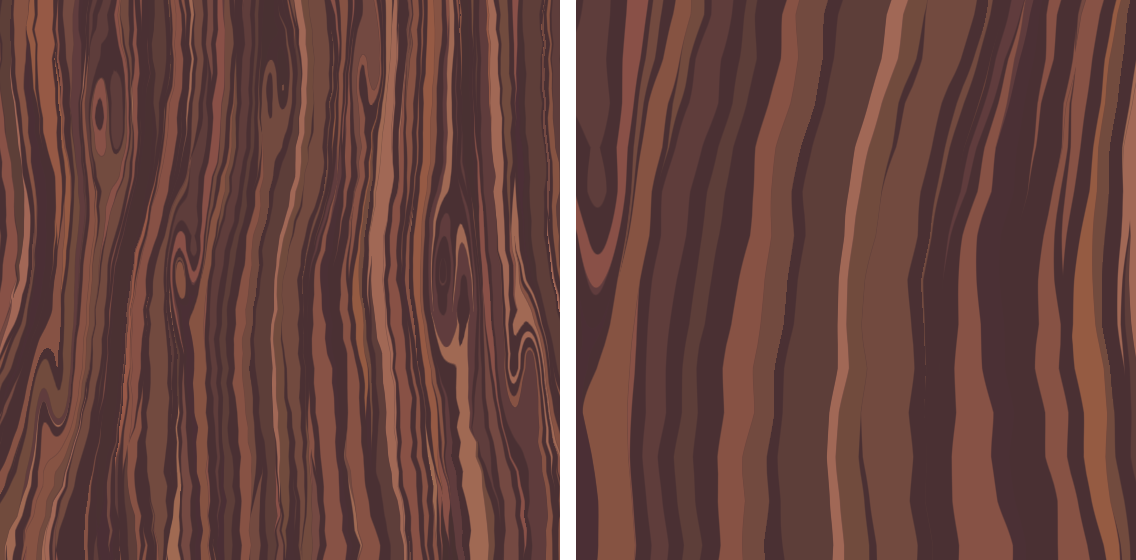
Left: the whole. Right: its middle third, enlarged.
Write a Shadertoy shader that draws this texture.

```glsl
const vec3 DARK   = vec3(0.29, 0.19, 0.20);
const vec3 UMBER  = vec3(0.37, 0.24, 0.23);
const vec3 BROWN  = vec3(0.45, 0.29, 0.25);
const vec3 RUSSET = vec3(0.53, 0.32, 0.27);
const vec3 COPPER = vec3(0.59, 0.35, 0.27);
const vec3 TAN    = vec3(0.63, 0.41, 0.33);

const int   LAYERS      = 6;
const float COLUMNS     = 24.0;   // blades across the canvas, per layer
const float RIM         = 0.20;   // dark edge beside a blade, in columns
const int   KNOTS       = 7;
const float KNOT_PULL   = 2.4;    // above 1 the grain closes into loops
const float FAN         = 0.22;   // spread of the grain towards the bottom
const float BEND        = 0.085;
const float RIPPLE      = 0.022;
const float JAG         = 0.006;
const float HUE_SHIFT   = 0.022;

float hash(vec2 p) {
    vec3 q = fract(vec3(p.xyx) * 0.1031);
    q += dot(q, q.yzx + 33.33);
    return fract((q.x + q.y) * q.z);
}

// Value noise; roundness 0 gives angular kinks, 1 gives smooth curves.
float noise(vec2 p, float roundness) {
    vec2 i = floor(p), f = fract(p);
    f = mix(f, f * f * (3.0 - 2.0 * f), roundness);
    float low  = mix(hash(i), hash(i + vec2(1, 0)), f.x);
    float high = mix(hash(i + vec2(0, 1)), hash(i + vec2(1, 1)), f.x);
    return mix(low, high, f.y) - 0.5;
}

// Position across the grain: fan, bends, knots and rough edges.
float grainCoord(vec2 p) {
    float u = 0.5 + (p.x - 0.5) * (1.0 - FAN * smoothstep(0.65, 0.0, p.y));
    u += BEND * noise(p * vec2(3.2, 2.2) + 7.0, 1.0);
    u += RIPPLE * noise(p * vec2(9.0, 6.0) + 31.0, 1.0);
    for (int k = 0; k < KNOTS; k++) {
        float n = float(k);
        vec2 center = vec2((n + 0.2 + 0.6 * hash(vec2(n, 3.0))) / float(KNOTS),
                           0.2 + 0.7 * hash(vec2(n, 8.0)));
        vec2 size = mix(vec2(0.022, 0.08), vec2(0.042, 0.16), hash(vec2(n, 5.0)));
        vec2 d = p - center;
        vec2 r = d / size;
        u -= d.x * KNOT_PULL * exp(-dot(r, r));
    }
    return u + JAG * noise(p * vec2(34.0, 38.0), 0.3);
}

vec3 bladeColor(float pick, float hue) {
    vec3 c = DARK;
    if (pick > 0.14) c = UMBER;
    if (pick > 0.40) c = BROWN;
    if (pick > 0.62) c = RUSSET;
    if (pick > 0.85) c = COPPER;
    if (pick > 0.905) c = TAN;
    return c + HUE_SHIFT * (hue - 0.5) * vec3(0.6, -0.5, 1.0);
}

void mainImage(out vec4 fragColor, in vec2 fragCoord) {
    vec2 p = fragCoord / iResolution.y;
    float u = grainCoord(p);
    float soft = clamp(fwidth(u) * COLUMNS, 0.002, 0.2) * 0.8;
    vec3 color = DARK;

    // Long tapered blades, painted layer over layer.
    for (int layer = 0; layer < LAYERS; layer++) {
        float seed = float(layer) * 17.0;
        float x = u * COLUMNS + 40.0 + hash(vec2(seed, 2.0));
        float column = floor(x);
        float span = mix(0.6, 1.7, hash(vec2(column, seed + 1.0)));
        float y = p.y / span + 9.0 * hash(vec2(column, seed + 2.0));
        vec2 id = vec2(column, floor(y) + seed * 3.0 + 60.0);
        float t = fract(y);

        float taper = min(t / mix(0.15, 0.45, hash(id + 11.0)), 1.0)
                    * min((1.0 - t) / mix(0.15, 0.45, hash(id + 23.0)), 1.0);
        float swell = 1.0 + 0.5 * noise(vec2(column + seed, p.y * 13.0), 0.2);
        float halfWidth = mix(0.15, 0.34, hash(id + 37.0)) * swell * pow(taper, 0.7) - 0.02;
        float middle = 0.5 + 0.2 * (hash(id + 41.0) - 0.5);
        float offset = fract(x) - middle;
        float inside = halfWidth - abs(offset);

        // Dark rim on one side only, fading out with the tip.
        float side = hash(id + 53.0) < 0.5 ? -1.0 : 1.0;
        float rimWidth = RIM * min(taper * 2.0, 1.0);
        float rim = halfWidth + 0.5 * rimWidth - abs(offset - side * 0.5 * rimWidth);
        color = mix(color, DARK, smoothstep(-soft, soft, rim));
        vec3 wood = bladeColor(hash(id + 67.0), hash(id + 79.0));
        color = mix(color, wood, smoothstep(-soft, soft, inside));
    }
    fragColor = vec4(color, 1.0);
}
```
